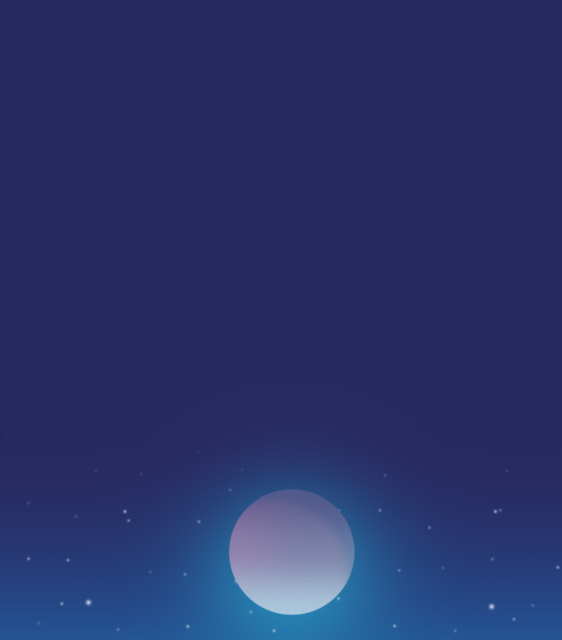
Give the GLSL for this background, as a Shadertoy shader.

```glsl
// Night sky: a flat indigo field that turns blue near the ground, a pale
// moon with a teal halo, and soft stars that fade out with height.
// Lengths are in canvas heights; stars come from a jittered, hashed grid.

float hash(vec2 p) {
    p = fract(p * vec2(123.34, 456.21));
    p += dot(p, p + 45.32);
    return fract(p.x * p.y);
}

float softDot(vec2 offset, float radius) {
    return exp(-dot(offset, offset) / (radius * radius));
}

// One star per cell, kept away from the cell border so it is never cut.
float starField(vec2 p) {
    vec2 grid = p / 0.082;
    vec2 cell = floor(grid);
    vec2 jitter = vec2(hash(cell + 3.1), hash(cell + 17.7));
    vec2 offset = (fract(grid) - mix(vec2(0.12), vec2(0.88), jitter)) * 0.082;
    float strength = mix(0.15, 0.6, hash(cell + 41.3));
    return strength * softDot(offset, 0.0024);
}

// Two pairs of brighter stars, one low and one higher up.
float brightStars(vec2 p) {
    float light = 0.0;
    for (int i = 0; i < 4; i++) {
        float side = float(i % 2), upper = float(i / 2);
        vec2 star = vec2(0.138 + 0.057 * upper + side * (0.630 - 0.051 * upper),
                         0.0586 + 0.142 * upper - 0.0065 * side * (1.0 - upper));
        light += mix(0.85, 0.6, upper) * softDot(p - star, mix(0.0038, 0.0026, upper));
    }
    return light;
}

vec3 moonColor(vec2 q, float grain) {
    // Vertical shade from dusky top to pale base, rosy on the left.
    vec3 lit = mix(vec3(0.49, 0.51, 0.66), vec3(0.67, 0.78, 0.86), smoothstep(0.1, -1.0, q.y));
    lit = mix(lit, vec3(0.36, 0.37, 0.55), smoothstep(-0.1, 1.0, q.y));
    lit += vec3(0.07, 0.0, 0.015) * smoothstep(0.3, -0.9, q.x) * smoothstep(-0.9, 0.0, q.y);

    // Blue crescent on the upper right with a grainy inner border.
    vec3 shade = mix(vec3(0.40, 0.54, 0.68), vec3(0.31, 0.35, 0.55), smoothstep(-0.4, 0.9, q.y));
    float border = length(q - vec2(-0.28, -0.35)) - 1.17 + 0.12 * (grain - 0.5);
    float crescent = smoothstep(-0.12, 0.12, border) * smoothstep(-0.75, -0.2, q.y);
    return mix(lit, shade, 0.8 * crescent) + 0.015 * (grain - 0.5);
}

void mainImage(out vec4 fragColor, in vec2 fragCoord) {
    vec2 p = fragCoord / iResolution.y;
    p.x += 0.5 * (0.8776 - iResolution.x / iResolution.y);
    float pixel = 1.0 / iResolution.y;

    // Sky
    float lowSky = pow(clamp(1.0 - p.y / 0.32, 0.0, 1.0), 1.8);
    vec3 color = mix(vec3(0.157, 0.157, 0.376), vec3(0.14, 0.33, 0.585), lowSky);

    // Halo, centred a little below the moon
    float halo = softDot(p - vec2(0.4557, 0.095), 0.135);
    color = mix(color, vec3(0.15, 0.54, 0.72), halo);

    // Stars
    float fade = smoothstep(0.38, 0.08, p.y);
    float stars = starField(p) * fade + brightStars(p);
    color = mix(color, vec3(0.86, 0.90, 0.95), clamp(stars, 0.0, 1.0));

    // Moon
    vec2 fromMoon = p - vec2(0.4557, 0.1374);
    float disc = smoothstep(pixel, -pixel, length(fromMoon) - 0.098);
    float grain = hash(floor(p * 512.0));
    color = mix(color, moonColor(fromMoon / 0.098, grain), disc);

    fragColor = vec4(color, 1.0);
}
```
